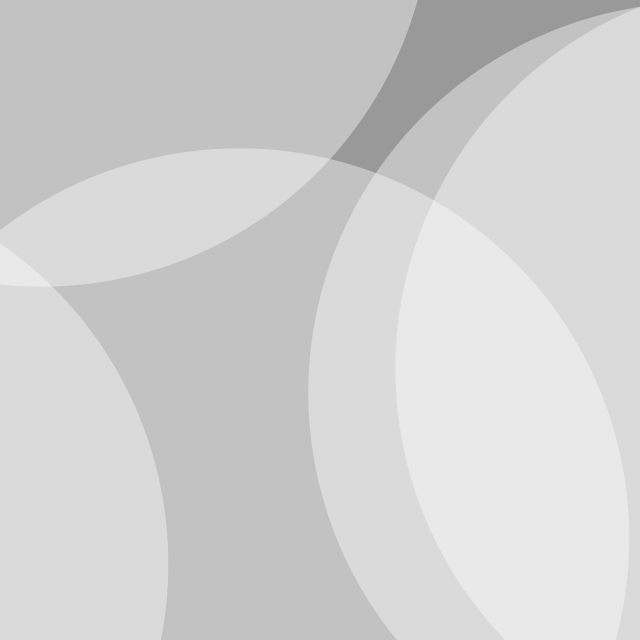
Give the GLSL for this background, as a WebGL 2 fragment shader.

```glsl
#version 300 es
precision highp float;
// Five large, equal discs of translucent white laid over a mid grey ground.
// Each disc is a circle distance function; overlaps brighten step by step
// because every disc is blended over the ones before it.

uniform vec2 u_resolution;
out vec4 outColor;

// Coverage of a disc, with an edge one pixel wide
float discCoverage(vec2 point, vec2 center, float radius, float pixel) {
    float edgeDistance = length(point - center) - radius;
    return clamp(0.5 - edgeDistance / pixel, 0.0, 1.0);
}

void main() {
    vec2 point = gl_FragCoord.xy / u_resolution.y;
    float pixel = 1.0 / u_resolution.y;

    // Upper left, middle, right, far right, lower left
    vec2 centers[5] = vec2[5](
        vec2(0.065, 1.1615),
        vec2(0.3737, 0.1589),
        vec2(1.0911, 0.3867),
        vec2(1.2272, 0.4238),
        vec2(-0.3464, 0.1185)
    );

    // Blend the veils of white over the ground
    vec3 color = vec3(0.6);
    for (int i = 0; i < 5; i++) {
        float veil = 0.4 * discCoverage(point, centers[i], 0.6094, pixel);
        color = mix(color, vec3(1.0), veil);
    }
    outColor = vec4(color, 1.0);
}
```
